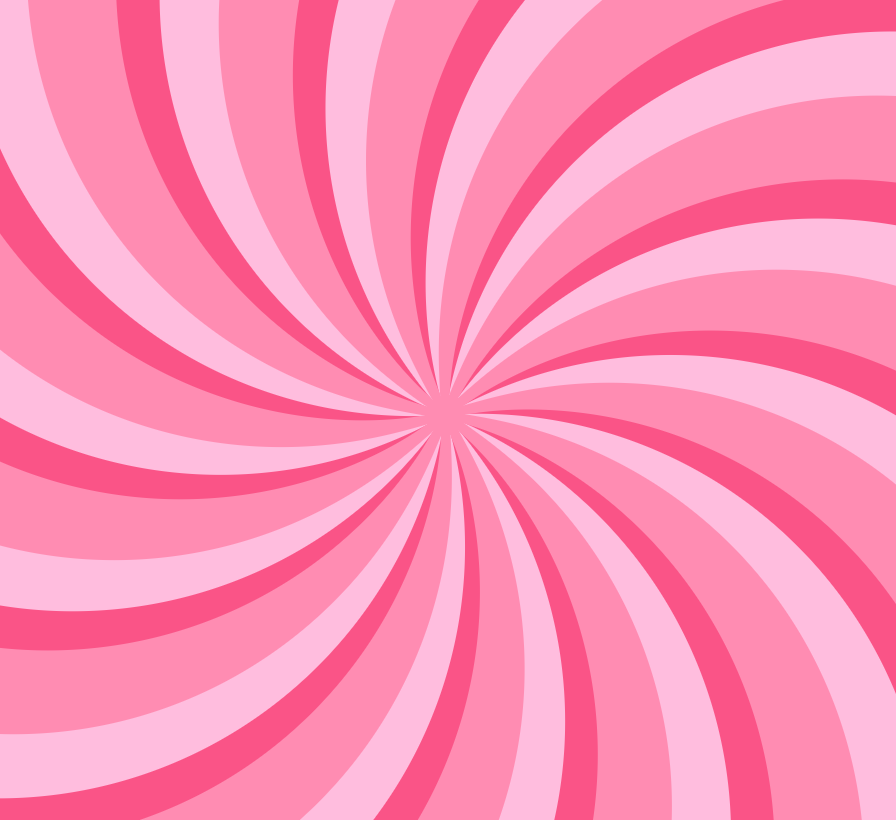
A Shadertoy shader for this background:

```glsl
const float ARMS = 14.0;
const vec3 PINK = vec3(1.0, 0.55, 0.70);
const vec3 PALE = vec3(1.0, 0.74, 0.87);
const vec3 ROSE = vec3(0.98, 0.33, 0.53);

// Soft coverage of a signed distance, one pixel wide
float cover(float d) {
    return clamp(d * iResolution.y + 0.5, 0.0, 1.0);
}

// Angular width of a band that narrows to a point at radius tip
float taper(float width, float tip, float r) {
    return width * (1.0 - pow(tip / r, 1.5));
}

void mainImage(out vec4 fragColor, in vec2 fragCoord) {
    vec2 p = (fragCoord - iResolution.xy * vec2(0.497, 0.494)) / iResolution.y;
    float r = max(length(p), 1e-4);

    // Unbend circular arcs through the hub into straight rays
    float bend = min(r / 1.1026, 0.999);
    float period = 6.2831853 / ARMS;
    float angle = atan(p.y, p.x) + asin(bend) - 2.316;
    angle = mod(angle + 0.5 * period, period) - 0.5 * period;

    // Arc length across a band per radian of phase
    float span = r * sqrt(1.0 - bend * bend);

    // Pale band on one side of each ray, rose shadow on the other
    float paleEdge = angle + taper(0.1466, 0.023, r);
    float roseEdge = taper(0.103, 0.031, r) - angle;
    vec3 band = mix(PALE, ROSE, cover(angle * span));
    vec3 color = mix(PINK, band, cover(min(paleEdge, roseEdge) * span));

    fragColor = vec4(color, 1.0);
}
```
